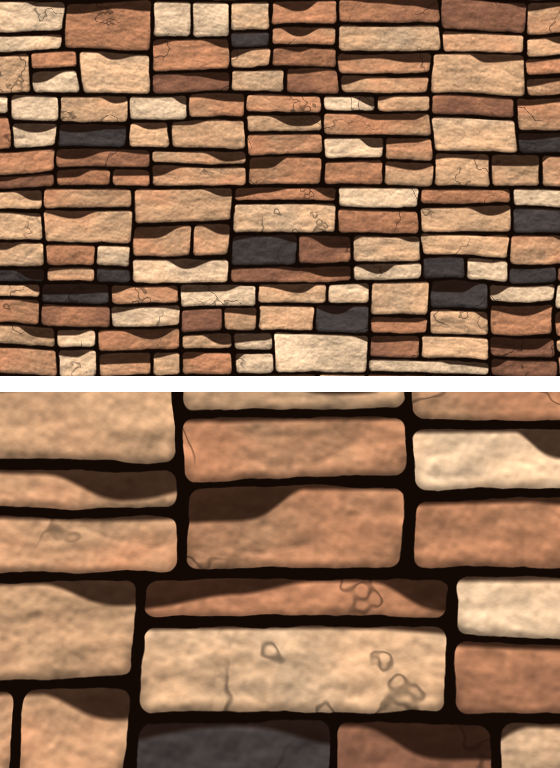
Top, the full canvas; bottom, a detail of the centre.
Write a Shadertoy shader that draws this texture.

```glsl
const vec3 CREAM = vec3(0.93, 0.79, 0.64);
const vec3 TAN = vec3(0.84, 0.66, 0.50);
const vec3 RUST = vec3(0.74, 0.51, 0.37);
const vec3 UMBER = vec3(0.50, 0.34, 0.26);
const vec3 CHARCOAL = vec3(0.27, 0.24, 0.23);
const vec3 JOINT = vec3(0.07, 0.035, 0.02);

struct Stone { vec2 center; vec2 halfSize; float seed; };

float hash(vec2 p) {
    return fract(sin(dot(p, vec2(127.1, 311.7))) * 43758.5453);
}

float noise(vec2 p) {
    vec2 i = floor(p), f = fract(p);
    f = f * f * (3.0 - 2.0 * f);
    return mix(mix(hash(i), hash(i + vec2(1, 0)), f.x),
               mix(hash(i + vec2(0, 1)), hash(i + vec2(1, 1)), f.x), f.y);
}

float fbm(vec2 p) {
    float sum = 0.0, amp = 0.5;
    for (int i = 0; i < 5; i++) {
        sum += amp * noise(p);
        p = mat2(1.6, 1.2, -1.2, 1.6) * p + 7.3;
        amp *= 0.5;
    }
    return sum;
}

// Staggered blocks, each cut repeatedly into stones of uneven size
Stone findStone(vec2 p, vec2 blockSize) {
    float row = floor(p.y / blockSize.y);
    float shift = hash(vec2(row, 3.0)) * blockSize.x;
    vec2 cell = vec2(floor((p.x + shift) / blockSize.x), row);
    vec2 lo = cell * blockSize - vec2(shift, 0.0), size = blockSize;
    float id = hash(cell + 0.5);
    for (int i = 0; i < 6; i++) {
        bool tall = size.x < size.y * mix(1.4, 3.4, hash(vec2(id, 1.0)));
        int axis = tall && size.y > 0.1 ? 1 : 0;
        if (axis == 0 && size.x < mix(0.19, 0.36, hash(vec2(id, 2.0)))) break;
        float cut = size[axis] * mix(0.35, 0.65, hash(vec2(id, 3.0)));
        float side = step(lo[axis] + cut, p[axis]);
        lo[axis] += side * cut;
        size[axis] = mix(cut, size[axis] - cut, side);
        id = hash(vec2(id, 4.0 + side));
    }
    return Stone(lo + 0.5 * size, 0.5 * size, id);
}

float roundedBox(vec2 p, vec2 halfSize, float radius) {
    vec2 e = abs(p) - halfSize + radius;
    return length(max(e, 0.0)) + min(max(e.x, e.y), 0.0) - radius;
}

vec3 stoneColor(float seed, float stain) {
    float tone = hash(vec2(seed, 11.0)) + 0.5 * (stain - 0.5);
    vec3 c = mix(CREAM, TAN, smoothstep(0.05, 0.4, tone));
    c = mix(c, RUST, smoothstep(0.4, 0.75, tone));
    c = mix(c, UMBER, smoothstep(0.8, 1.0, tone));
    return mix(c, CHARCOAL, step(0.93, hash(vec2(seed, 12.0))));
}

// Rough cleaved surface, layered along the length of the stone
float relief(vec2 p, float seed) {
    vec2 q = p + 40.0 * seed;
    float ledges = abs(fbm(q * vec2(9.0, 19.0)) - 0.5);
    return 0.9 * ledges + 0.5 * fbm(q * vec2(30.0, 45.0));
}

// Ragged shadow thrown on the top of a stone by the one above
float castShadow(float depth, float x, float seed) {
    float reach = 0.003 + 0.026 * smoothstep(0.5, 0.95, noise(vec2(x * 10.0, seed * 40.0)));
    return 1.0 - smoothstep(reach - 0.003, reach + 0.003, depth);
}

void mainImage(out vec4 fragColor, in vec2 fragCoord) {
    vec2 uv = fragCoord / iResolution.y;
    float pixel = 1.0 / iResolution.y;

    // Bent courses
    vec2 bend = vec2(noise(uv * 7.0), noise(uv * vec2(5.0, 7.0) + 19.0)) - 0.5;
    vec2 p = uv + 0.018 * bend;
    Stone stone = findStone(p, vec2(0.5, 0.25));
    float seed = stone.seed;

    // Outline: slight tilt, chipped edge and uneven joint
    vec2 q = p - stone.center;
    float tilt = 0.035 * (hash(vec2(seed, 6.0)) - 0.5);
    q += tilt * vec2(-q.y, q.x);
    float gap = mix(0.003, 0.0055, hash(vec2(seed, 7.0)));
    float d = roundedBox(q, stone.halfSize - gap, 0.010);
    d += 0.008 * (fbm(p * 24.0 + seed * 50.0) - 0.48);

    // Surface colour and grain
    float stain = fbm(p * vec2(9.0, 14.0) + seed * 60.0);
    float grain = noise(uv * 170.0) - 0.5;
    vec3 color = stoneColor(seed, stain);
    float slope = relief(p, seed) - relief(p + vec2(-0.002, 0.005), seed);
    float light = 1.0 + 1.5 * slope + 0.13 * grain + 0.5 * (stain - 0.48);

    // Fine cracks
    float vein = abs(fbm(q * 8.0 + seed * 30.0) - 0.5);
    float cracked = smoothstep(0.5, 0.7, noise(p * 9.0 + seed * 20.0));
    light *= 1.0 - 0.35 * cracked * (1.0 - smoothstep(0.0, 0.014, vein));

    // Lit upper rim and shaded lower rim
    float rim = 1.0 - smoothstep(0.0, 0.011, -d);
    float facing = clamp(q.y / stone.halfSize.y, -1.0, 1.0);
    light *= 1.0 + rim * (facing > 0.0 ? 0.12 : 0.45) * facing;
    color *= clamp(light, 0.3, 1.35);

    float depth = stone.halfSize.y - gap - q.y;
    color = mix(color, JOINT * 1.6, 0.82 * castShadow(depth, p.x, seed));
    float cover = 1.0 - smoothstep(-pixel, pixel, d);
    fragColor = vec4(mix(JOINT, color, cover), 1.0);
}
```
